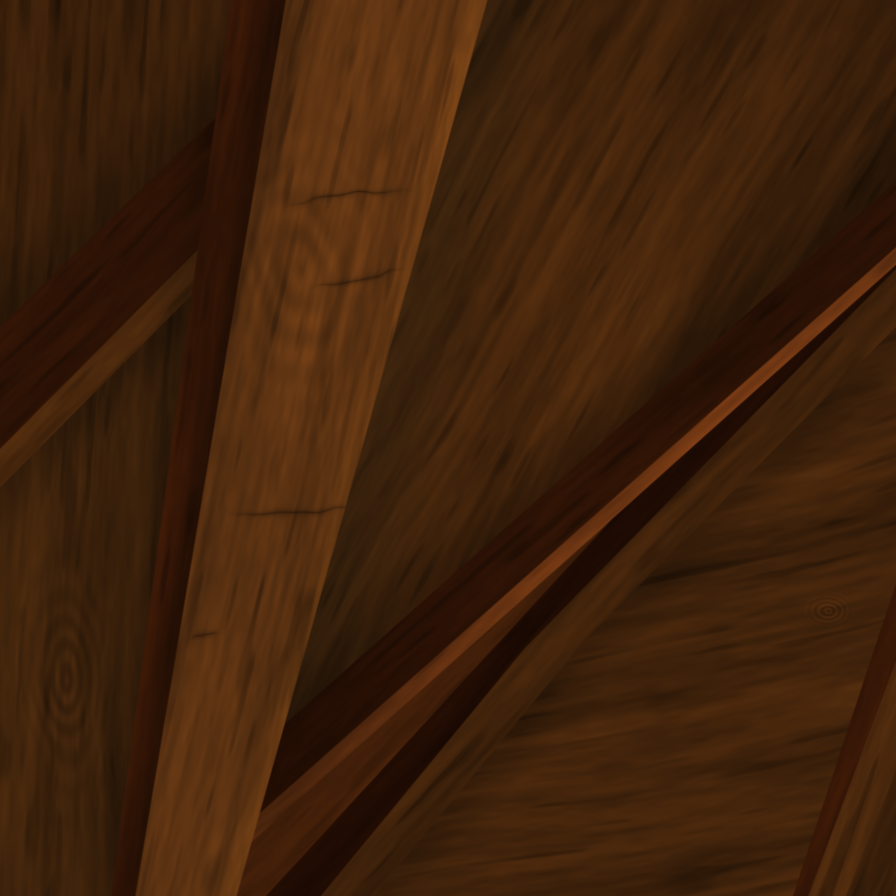
Write a Shadertoy shader that draws this texture.

```glsl
// Dark timber relief: a broad leaning plank, diagonal beams and inset panels.
// Straight edges split the canvas into faces, painted back to front; each face
// gets stretched value noise as wood grain, plus soft contact shadows.
#define GRAIN_GAIN 0.85
#define PORE_DEPTH 0.20
#define EDGE_SOFT 0.0014
#define WAVINESS 0.016
#define PLANK vec3(0.350, 0.192, 0.068)
#define PANEL vec3(0.270, 0.145, 0.046)
#define BEAM vec3(0.180, 0.074, 0.020)
#define SHADOW vec3(0.125, 0.046, 0.012)
#define RIDGE vec3(0.400, 0.195, 0.068)

float hash(vec2 p) {
    vec3 q = fract(vec3(p.xyx) * 0.1031);
    q += dot(q, q.yzx + 33.33);
    return fract((q.x + q.y) * q.z);
}

float noise(vec2 p) {
    vec2 i = floor(p), f = fract(p);
    f = f * f * (3.0 - 2.0 * f);
    return mix(mix(hash(i), hash(i + vec2(1, 0)), f.x),
               mix(hash(i + vec2(0, 1)), hash(i + vec2(1, 1)), f.x), f.y);
}

// Signed distance to the line a-b, positive on the left of its direction.
float side(vec2 p, vec2 a, vec2 b) {
    vec2 d = normalize(b - a), r = p - a;
    return d.x * r.y - d.y * r.x;
}

float cover(float d) {
    float w = max(EDGE_SOFT, 0.7 / iResolution.y);
    return smoothstep(-w, w, d);
}

// Brightness factor of wood whose fibres run at the given angle.
float grain(vec2 p, float degrees, float seed) {
    float t = radians(degrees);
    vec2 d = vec2(cos(t), sin(t));
    vec2 q = vec2(dot(p, d), dot(p, vec2(-d.y, d.x))) + seed;
    q.y += WAVINESS * (noise(q * vec2(4.0, 9.0)) - 0.5);
    float g = 0.28 * (noise(q * vec2(1.5, 20.0)) - 0.5)
            + 0.26 * (noise(q * vec2(3.5, 65.0)) - 0.5)
            + 0.26 * (noise(q * vec2(10.0, 150.0)) - 0.5)
            + 0.14 * (noise(q * vec2(45.0, 260.0)) - 0.5);
    float pores = smoothstep(0.68, 0.95, noise(q * vec2(13.0, 115.0) + 7.0));
    return 1.0 + GRAIN_GAIN * g - PORE_DEPTH * pores;
}

// Elongated growth rings, fading away from their centre.
float rings(vec2 p, vec2 centre, vec2 size) {
    vec2 q = (p - centre) / size;
    float r = length(q) + 0.35 * noise(p * vec2(30.0, 12.0));
    return sin(r * 24.0) * exp(-dot(q, q) * 1.6);
}

// Short dark check in the wood, running along the slope given.
float crack(vec2 p, vec2 c, float slope, float len) {
    vec2 q = p - c;
    q.y -= slope * q.x + 0.012 * (noise(p * 45.0) - 0.5);
    return exp(-abs(q.y) * 380.0) * smoothstep(len, 0.3 * len, abs(q.x));
}

vec3 rightFaces(vec2 p, float fromPlank) {
    float beamTop = side(p, vec2(0.319, 0.193), vec2(1.0, 0.798));
    float ridgeTop = side(p, vec2(0.286, 0.089), vec2(1.0, 0.724));
    float ridgeLow = side(p, vec2(0.286, 0.065), vec2(1.0, 0.704));
    float gapTop = min(ridgeLow, 1.0);
    gapTop = max(gapTop, side(p, vec2(0.306, 0.01), vec2(0.677, 0.414)));
    float gapLow = max(side(p, vec2(0.586, 0.277), vec2(1.0, 0.70)),
                       side(p, vec2(0.358, 0.0), vec2(0.586, 0.277)));
    float bandLow = max(side(p, vec2(0.651, 0.284), vec2(1.0, 0.635)),
                        side(p, vec2(0.417, 0.0), vec2(0.651, 0.284)));

    // Upper panel, shaded by the plank and above the beam.
    float fan = 67.0 - 9.0 * smoothstep(0.0, 0.5, fromPlank);
    vec3 c = mix(PANEL * vec3(0.80, 0.87, 1.0), PANEL, smoothstep(0.0, 0.12, fromPlank));
    c *= grain(p, mix(fan, 62.0, 0.8), 3.0);
    c *= mix(0.70, 1.0, smoothstep(0.0, 0.07, beamTop));
    c *= 1.0 - 0.22 * smoothstep(0.75, 1.25, p.x * 0.6 + p.y * 0.6);

    // Beam, lit ridge and the face beneath it.
    vec3 beam = mix(SHADOW, BEAM, smoothstep(0.25, 0.65, p.x)) * grain(p, 41.6, 11.0);
    c = mix(c, beam, cover(-beamTop));
    vec3 ridge = mix(RIDGE * 0.72, RIDGE, smoothstep(0.3, 0.62, p.x));
    c = mix(c, ridge * grain(p, 41.7, 17.0), cover(-ridgeTop));
    c = mix(c, vec3(0.235, 0.110, 0.032) * grain(p, 44.0, 23.0), cover(-ridgeLow));

    // Deep gap, sloping rim and lower panel.
    c = mix(c, SHADOW * 0.95 * grain(p, 47.0, 29.0), cover(-gapTop));
    c = mix(c, PANEL * 0.90 * grain(p, 47.0, 31.0), cover(-gapLow));
    vec3 low = PANEL * 0.97 * grain(p, 11.0 + 8.0 * (p.y - 0.2), 37.0);
    low *= mix(0.80, 1.0, smoothstep(0.0, 0.05, -bandLow));
    low *= 1.0 + 0.16 * rings(p, vec2(0.925, 0.318), vec2(0.025, 0.018));
    c = mix(c, low, cover(-bandLow));

    // Post in the lower right corner.
    float postDark = side(p, vec2(0.885, 0.0), vec2(1.0, 0.349));
    float postLit = side(p, vec2(0.902, 0.0), vec2(1.0, 0.262));
    float postEnd = side(p, vec2(0.944, 0.0), vec2(1.0, 0.14));
    c = mix(c, BEAM * 1.12 * grain(p, 71.0, 41.0), cover(-postDark));
    c = mix(c, PANEL * 1.10 * grain(p, 70.0, 43.0), cover(-postLit));
    return mix(c, PANEL * 0.82 * grain(p, 66.0, 47.0), cover(-postEnd));
}

vec3 leftFaces(vec2 p) {
    float beamTop = side(p, vec2(0.0, 0.635), vec2(0.247, 0.876));
    float litTop = side(p, vec2(0.0, 0.499), vec2(0.245, 0.746));
    float litLow = side(p, vec2(0.0, 0.456), vec2(0.237, 0.694));
    vec3 c = PANEL * 0.88 * grain(p, 86.0, 53.0) * mix(0.76, 1.0, smoothstep(0.0, 0.08, beamTop));
    c = mix(c, BEAM * grain(p, 44.5, 59.0), cover(-beamTop));
    c = mix(c, PANEL * 1.08 * grain(p, 45.0, 61.0), cover(-litTop));
    vec3 low = PANEL * vec3(0.88, 0.91, 0.95) * grain(p, 87.0, 67.0);
    low *= 1.0 + 0.13 * rings(p, vec2(0.075, 0.24), vec2(0.045, 0.13));
    low *= mix(0.78, 1.0, smoothstep(0.0, 0.05, -litLow));
    return mix(c, low, cover(-litLow));
}

void mainImage(out vec4 fragColor, in vec2 fragCoord) {
    vec2 p = fragCoord / iResolution.xy;
    float plankRight = side(p, vec2(0.264, 0.0), vec2(0.544, 1.0));
    float plankLeft = side(p, vec2(0.151, 0.0), vec2(0.319, 1.0));
    float stripLeft = side(p, vec2(0.124, 0.0), vec2(0.258, 1.0));
    vec3 c = rightFaces(p, max(-plankRight, 0.0));

    // Leaning plank with arched figure, checks and a bright right bevel.
    vec3 plank = PLANK * grain(p, 77.0, 71.0);
    plank *= 1.0 + 0.08 * rings(p, vec2(0.335, 0.70), vec2(0.09, 0.16));
    plank *= 1.0 - 0.4 * (crack(p, vec2(0.40, 0.69), 0.2, 0.06)
                        + crack(p, vec2(0.39, 0.782), 0.1, 0.08)
                        + crack(p, vec2(0.33, 0.43), 0.05, 0.09)
                        + crack(p, vec2(0.228, 0.29), 0.1, 0.02));
    plank *= mix(vec3(1.12, 1.13, 1.08), vec3(1.0), smoothstep(0.0, 0.035, plankRight));
    c = mix(c, plank, cover(plankRight));

    // Shaded side of the plank, then everything to its left.
    vec3 strip = BEAM * 1.03 * grain(p, 81.0, 79.0) * mix(0.82, 1.1, smoothstep(0.0, 0.04, plankLeft));
    c = mix(c, strip, cover(plankLeft));
    vec3 left = leftFaces(p) * mix(0.80, 1.0, smoothstep(0.0, 0.05, stripLeft));
    c = mix(c, left, cover(stripLeft));
    fragColor = vec4(c, 1.0);
}
```
